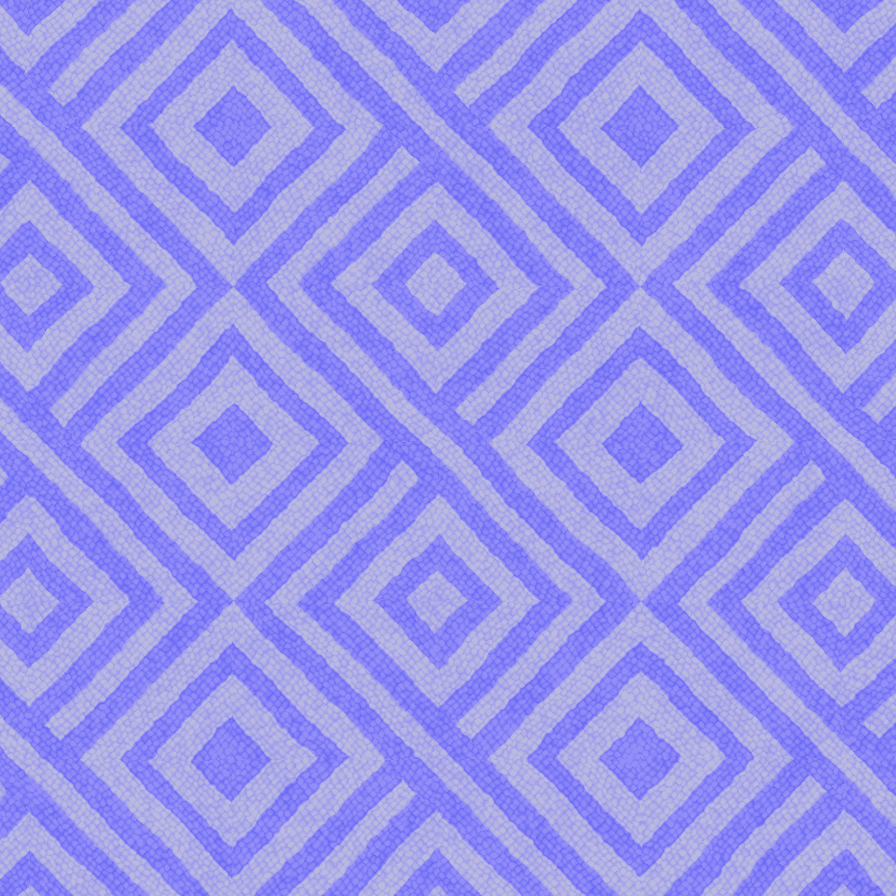
Give the GLSL for this texture map, as a Shadertoy shader.

```glsl
// Tufted carpet of nested diamonds in two blues, crossed by one-way diagonal bands.
// A folded cell gives one diamond distance; its ring edges toggle the two yarns,
// and rows of small loops with hashed tones follow the rings.

const float UNITS = 768.0;                   // design units across the canvas
const vec2 PERIOD = vec2(349.5, 271.0);      // size of one repeat
const vec2 CENTER = vec2(374.0, 523.5);      // middle of a pale-hearted diamond
const float SLOPE = 0.97;                    // vertical weight of the diamond distance
const float BAND_HALF = 13.5;                // half width of the pale diagonal band
const float BAND_BORDER = 44.0;              // outer reach of its dark borders
const vec2 LOOP_SIZE = vec2(7.0, 8.5);       // loop pitch across and along a row
const float WAVE = 5.0;                      // slow wander of the edges
const float FRAY = 2.4;                      // fine roughness of the edges

const int EDGE_COUNT = 10;
const float EDGES[EDGE_COUNT] = float[](28.0, 56.0, 88.0, 118.0, 145.0,
                                        174.5, 208.0, 234.0, 271.0, 400.0);

const vec3 DARK_LOW = vec3(0.42, 0.41, 0.96);
const vec3 DARK_HIGH = vec3(0.58, 0.56, 0.97);
const vec3 PALE_LOW = vec3(0.60, 0.59, 0.93);
const vec3 PALE_HIGH = vec3(0.73, 0.73, 0.88);

float hash(vec2 p) {
    return fract(sin(dot(p, vec2(12.9898, 78.233))) * 43758.5453);
}

float noise(vec2 p) {
    vec2 i = floor(p), f = fract(p);
    f = f * f * (3.0 - 2.0 * f);
    return mix(mix(hash(i), hash(i + vec2(1.0, 0.0)), f.x),
               mix(hash(i + vec2(0.0, 1.0)), hash(i + vec2(1.0, 1.0)), f.x), f.y);
}

vec2 noise2(vec2 p) {
    return vec2(noise(p), noise(p + vec2(37.0, 91.0))) - 0.5;
}

// 1 on pale yarn, 0 on dark; rings alternate outwards from a pale heart
float paleRings(float dist, float soft) {
    float pale = 1.0;
    for (int i = 0; i < EDGE_COUNT; i++) {
        float crossed = smoothstep(-soft, soft, dist - EDGES[i]);
        pale += (i % 2 == 0) ? -crossed : crossed;
    }
    return pale;
}

// Brightness of one yarn loop: rounded, lit from one side, randomly toned
float yarnLoop(vec2 rowPos, vec2 seed) {
    vec2 q = rowPos / LOOP_SIZE;
    float row = floor(q.x);
    q.y += 5.0 * hash(vec2(row, 3.0) + seed);
    vec2 id = floor(q) + seed;
    vec2 f = fract(q) - 0.5;
    f += 0.22 * (vec2(hash(id + 5.3), hash(id + 9.7)) - 0.5);
    float dome = 1.0 - smoothstep(0.2, 0.65, length(f));
    return 0.62 * dome + 0.34 * hash(id) + 0.25 * f.y + 0.12;
}

void mainImage(out vec4 fragColor, in vec2 fragCoord) {
    float pixel = UNITS / iResolution.y;
    vec2 p = fragCoord * pixel;

    // Hand-made wander of the pattern
    vec2 warped = p + WAVE * noise2(p / 48.0) + FRAY * noise2(p / 6.0);

    // Fold into a cell around the pale-hearted diamond
    vec2 cell = floor((warped - CENTER) / PERIOD + 0.5);
    vec2 local = warped - CENTER - cell * PERIOD;
    vec2 a = abs(local) * vec2(1.0, SLOPE);
    float dist = a.x + a.y;
    float soft = 0.8 * pixel + 0.6;
    float pale = paleRings(dist, soft);

    // Falling diagonal band interrupts the rising stripes
    float bandDist = a.x - a.y + 0.5 * PERIOD.y * SLOPE;
    bool rising = local.x * local.y < 0.0;
    if (rising) {
        float border = smoothstep(-soft, soft, bandDist - BAND_HALF)
                     * (1.0 - smoothstep(-soft, soft, bandDist - BAND_BORDER));
        pale *= 1.0 - border;
    }

    // Loop rows run along the rings, or along the band near it
    bool onBand = rising && bandDist < BAND_BORDER;
    vec2 rowPos = onBand ? vec2(bandDist, dist) : vec2(dist, a.x - a.y);
    vec2 seed = cell * 17.0 + sign(local) * 31.0;
    float tone = yarnLoop(rowPos, seed);
    tone += 0.25 * (noise(p / 30.0) - 0.5) + 0.3 * (noise(p / 3.5) - 0.5);

    // Pile sinks slightly at the pale hearts and rises at the dark ones
    tone -= 0.2 * (1.0 - smoothstep(0.0, 30.0, dist));
    tone += 0.15 * smoothstep(275.0, 300.0, dist);
    tone = clamp(tone, 0.0, 1.0);

    vec3 dark = mix(DARK_LOW, DARK_HIGH, tone);
    vec3 light = mix(PALE_LOW, PALE_HIGH, tone);
    fragColor = vec4(mix(dark, light, clamp(pale, 0.0, 1.0)), 1.0);
}
```
